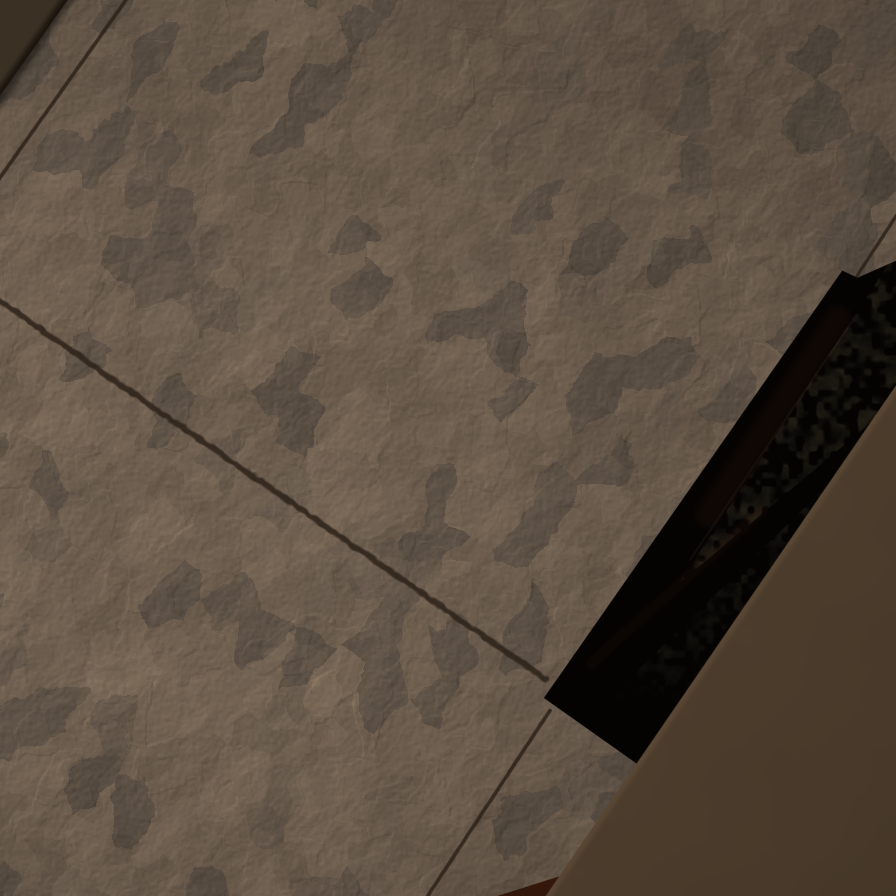
This texture is drawn by a WebGL 2 fragment shader. Its source:

```glsl
#version 300 es
precision highp float;
// Flaked stone floor tiles with thin joints, a dark open slot and a plain brown panel.
uniform vec2 u_resolution;
out vec4 fragColor;

float hash(vec2 p) {
    vec3 q = fract(vec3(p.xyx) * 0.1031);
    q += dot(q, q.yzx + 33.33);
    return fract((q.x + q.y) * q.z);
}

float noise(vec2 p) {
    vec2 i = floor(p), f = fract(p);
    f = f * f * (3.0 - 2.0 * f);
    return mix(mix(hash(i), hash(i + vec2(1, 0)), f.x),
               mix(hash(i + vec2(0, 1)), hash(i + vec2(1, 1)), f.x), f.y);
}

float fbm(vec2 p) {
    float sum = 0.0, amp = 0.5;
    for (int i = 0; i < 4; i++) {
        sum += amp * noise(p);
        p = mat2(1.6, 1.2, -1.2, 1.6) * p + 7.3;
        amp *= 0.5;
    }
    return sum;
}

// Random tone of the nearest flake
float flake(vec2 p) {
    vec2 cell = floor(p);
    float nearest = 9.0, tone = 0.0;
    for (int y = -1; y <= 1; y++)
    for (int x = -1; x <= 1; x++) {
        vec2 c = cell + vec2(x, y);
        vec2 d = c + vec2(hash(c), hash(c + 41.7)) - p;
        float dist = dot(d, d);
        if (dist < nearest) { nearest = dist; tone = hash(c + 19.1); }
    }
    return tone;
}

// Turned, stretched and ragged flake space
vec2 flakeSpace(vec2 p) {
    vec2 warp = vec2(fbm(p * 30.0), fbm(p * 30.0 + 50.0)) - 0.5;
    p += warp * 0.035;
    return vec2(0.82 * p.x - 0.57 * p.y, 0.57 * p.x + 0.82 * p.y) * vec2(1.25, 0.8);
}

float relief(vec2 p) {
    vec2 q = flakeSpace(p);
    return 0.30 * flake(q * 24.0 + 3.0) + 0.22 * flake(q * 52.0)
         + 0.9 * fbm(p * 65.0) + 0.25 * noise(p * 230.0);
}

// Signed distance to the line a-b, positive on its left
float side(vec2 p, vec2 a, vec2 b) {
    vec2 d = normalize(b - a);
    return d.x * (p.y - a.y) - d.y * (p.x - a.x);
}

float segment(vec2 p, vec2 a, vec2 b) {
    vec2 d = b - a;
    return length(p - a - d * clamp(dot(p - a, d) / dot(d, d), 0.0, 1.0));
}

float fill(float d) {
    float w = 0.8 / u_resolution.y;
    return smoothstep(-w, w, d);
}

float joint(vec2 p, vec2 a, vec2 b, float width) {
    return 1.0 - smoothstep(width * 0.4, width * 1.3, segment(p, a, b));
}

vec3 stone(vec2 p) {
    vec2 q = flakeSpace(p);
    float big = flake(q * 20.0 + 8.0), small = flake(q * 38.0 + 31.0);
    float shade = 0.98 + 0.09 * (small - 0.5) + 0.14 * (fbm(p * 9.0) - 0.47);
    shade -= 0.13 * smoothstep(0.72, 0.9, big) - 0.06 * smoothstep(0.25, 0.05, big);
    float slope = relief(p) - relief(p + vec2(-0.0022, 0.0024));
    shade += clamp(slope * 0.32, -0.16, 0.20);
    // Soft room light, strongest at the left
    shade *= 1.05 - 0.13 * smoothstep(0.2, 1.1, p.x) - 0.09 * smoothstep(0.6, 1.0, p.y);
    shade *= 1.0 - 0.08 * smoothstep(0.25, 0.0, p.y);
    return vec3(0.42, 0.36, 0.30) * shade + vec3(-0.008, 0.0, 0.008) * smoothstep(0.6, 0.9, big);
}

vec3 slotInterior(vec2 p) {
    vec3 col = vec3(0.014, 0.010, 0.007);
    // Reddish wall strip along the outer edge
    float wall = 1.0 - smoothstep(0.006, 0.021, segment(p, vec2(0.935, 0.645), vec2(0.79, 0.425)));
    col += vec3(0.045, 0.016, 0.007) * wall;
    // Mottled ground seen through two gaps
    float speck = fbm(p * 70.0) * smoothstep(0.3, 0.75, noise(p * 130.0));
    float upper = fill(side(p, vec2(0.765, 0.36), vec2(0.965, 0.665)) * -1.0)
                * fill(side(p, vec2(0.765, 0.355), vec2(0.98, 0.535)));
    float lower = fill(-side(p, vec2(0.715, 0.255), vec2(0.92, 0.455)));
    lower *= smoothstep(0.20, 0.28, p.y);
    col += vec3(0.15, 0.14, 0.095) * speck * max(upper, lower * 0.6);
    col += vec3(0.04, 0.035, 0.025) * joint(p, vec2(0.77, 0.375), vec2(0.95, 0.64), 0.0015);
    // Beam between the gaps
    col += vec3(0.035, 0.012, 0.004) * joint(p, vec2(0.66, 0.26), vec2(0.85, 0.43), 0.007);
    return col;
}

void main() {
    vec2 p = gl_FragCoord.xy / u_resolution;
    vec3 col = stone(p);

    // Tile joints
    vec2 j = p + (noise(p * 150.0) - 0.5) * 0.002;
    float longJoint = joint(j, vec2(-0.01, 0.671), vec2(0.609, 0.242), 0.0038);
    float thinJoint = max(joint(j, vec2(0.145, 1.006), vec2(-0.005, 0.795), 0.0024),
                      max(joint(j, vec2(0.613, 0.206), vec2(0.472, -0.008), 0.0024),
                          joint(j, vec2(1.005, 0.766), vec2(0.955, 0.69), 0.0022)));
    col = mix(col, vec3(0.17, 0.13, 0.095), 0.85 * max(longJoint, thinJoint));

    // Dark panel in the upper left corner
    float corner = side(p, vec2(0.0, 0.893), vec2(0.0755, 1.0));
    col *= 1.0 - 0.45 * smoothstep(-0.012, 0.0, corner);
    vec3 cornerCol = mix(vec3(0.10, 0.075, 0.05), vec3(0.23, 0.19, 0.14), smoothstep(0.0, 0.012, corner));
    col = mix(col, cornerCol, fill(corner));

    // Open slot
    float slot = min(-side(p, vec2(0.607, 0.221), vec2(0.940, 0.698)),
                     side(p, vec2(0.607, 0.221), vec2(0.706, 0.151)));
    float slotTop = max(-side(p, vec2(0.940, 0.698), vec2(0.957, 0.690)),
                        -side(p, vec2(0.957, 0.690), vec2(1.0, 0.709)));
    slotTop = p.x < 0.957 ? -side(p, vec2(0.940, 0.698), vec2(0.957, 0.690)) : slotTop;
    col = mix(col, slotInterior(p), fill(min(slot, slotTop)));

    // Rust sliver, then the plain panel with a lit rim
    float rust = -side(p, vec2(0.555, 0.0), vec2(0.615, 0.019));
    col = mix(col, vec3(0.20, 0.09, 0.045), fill(rust) * step(0.55, p.x) * step(p.x, 0.63));
    float panel = -side(p, vec2(0.609, 0.0), vec2(1.0, 0.570));
    vec3 panelCol = vec3(0.285, 0.225, 0.165) * (1.04 - 0.25 * panel + 0.03 * (fbm(p * 14.0) - 0.5));
    panelCol += vec3(0.05, 0.04, 0.03) * smoothstep(0.010, 0.002, panel);
    col = mix(col, panelCol, fill(panel));

    fragColor = vec4(col, 1.0);
}
```
